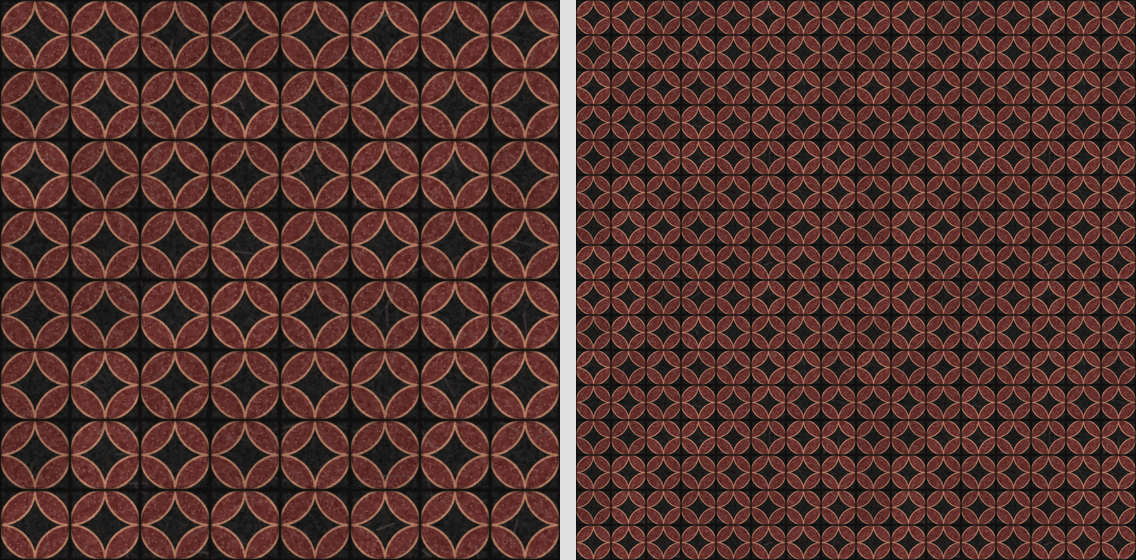
Left: one tile. Right: repeated 2 by 2.
Reproduce this pattern procedurally as a Shadertoy shader.

```glsl
// Polished stone tiles, eight by eight: four red petals around a dark concave diamond.
// Petals are overlaps of a centre circle and corner circles, inlaid with copper arcs;
// wrapped cellular noise gives the stone grain, random wrapped segments the scratches.

const float TILES = 8.0;
const float TAU = 6.2831853;

vec3 hash3(vec2 p) {
    vec3 q = fract(p.xyx * vec3(0.1031, 0.1030, 0.0973));
    q += dot(q, q.yxz + 33.33);
    return fract((q.xxy + q.yzz) * q.zyx);
}

// Random value of the nearest feature point (x) and distance to it (y)
vec2 cellular(vec2 uv, float count) {
    vec2 p = uv * count, cell = floor(p);
    vec2 nearest = vec2(0.0, 9.0);
    for (int j = -1; j <= 1; j++)
    for (int i = -1; i <= 1; i++) {
        vec2 c = cell + vec2(i, j);
        vec3 h = hash3(mod(c, count) + count);
        float d = length(c + h.xy - p);
        if (d < nearest.y) nearest = vec2(h.z, d);
    }
    return nearest;
}

// Sparse short scratches at random angles, one candidate per wrapped cell
float scratches(vec2 uv, float count, float soft) {
    vec2 p = uv * count, cell = floor(p);
    float mark = 0.0;
    for (int j = -1; j <= 1; j++)
    for (int i = -1; i <= 1; i++) {
        vec2 c = cell + vec2(i, j);
        vec2 id = mod(c, count);
        vec3 h = hash3(id + 71.0), k = hash3(id + 137.0);
        vec2 dir = vec2(cos(h.z * TAU), sin(h.z * TAU));
        vec2 r = p - c - h.xy;
        float along = clamp(dot(r, dir), -1.0, 1.0) * 1.0;
        float halfLength = mix(0.15, 0.5, k.x);
        float d = length(r - dir * clamp(along, -halfLength, halfLength));
        float strength = step(0.55, k.y) * mix(0.3, 1.0, k.z);
        mark = max(mark, strength * (1.0 - smoothstep(0.01, 0.03 + soft, d)));
    }
    return mark;
}

// Broad cloudy wear; whole frequencies keep it periodic
float clouds(vec2 uv) {
    vec2 p = uv * TAU;
    float s = sin(3.0 * p.x + 2.0 * sin(2.0 * p.y)) * sin(4.0 * p.y + 1.5 * sin(3.0 * p.x));
    s += 0.6 * sin(9.0 * p.x - 7.0 * p.y + 2.0 * sin(5.0 * p.y + p.x));
    s += 0.4 * sin(13.0 * p.y + 11.0 * p.x + 2.0 * sin(8.0 * p.x));
    return 0.5 + 0.25 * s;
}

void mainImage(out vec4 fragColor, in vec2 fragCoord) {
    vec2 uv = fragCoord / iResolution.xy;
    vec2 tile = uv * TILES;
    vec2 q = abs(fract(tile) - 0.5);
    float px = TILES / min(iResolution.x, iResolution.y);

    // Signed distances to the centre circle, corner circle and tile edge
    float centreCircle = length(q) - 0.5;
    float cornerCircle = length(q - 0.5) - 0.5;
    float petal = max(centreCircle, cornerCircle);
    float edge = 0.5 - max(q.x, q.y);

    // Stone grain and slow variation
    vec2 coarse = cellular(uv, 136.0);
    vec2 fine = cellular(uv, 232.0);
    float grain = 0.45 * coarse.x + 0.55 * fine.x;
    float wear = clouds(uv);
    float tone = 0.94 + 0.12 * hash3(mod(floor(tile), TILES) + 19.0).x;

    // Dark ground and red petals with grey flecks
    vec3 ground = vec3(0.105, 0.102, 0.100) * mix(0.65, 1.4, grain);
    vec3 red = mix(vec3(0.32, 0.125, 0.115), vec3(0.47, 0.235, 0.22), grain);
    float fleck = smoothstep(0.78, 0.95, fine.x) * (1.0 - smoothstep(0.2, 0.6, fine.y));
    red = mix(red, vec3(0.50, 0.37, 0.35), fleck * mix(0.3, 0.7, wear));
    vec3 color = mix(ground, red, 1.0 - smoothstep(-px, px, petal));

    // Copper inlay along both families of arcs
    float arc = min(abs(centreCircle), abs(cornerCircle));
    float inlay = 1.0 - smoothstep(0.015 - 0.7 * px, 0.015 + 0.8 * px, arc);
    vec3 copper = vec3(0.70, 0.49, 0.385) * mix(0.86, 1.1, grain);
    color = mix(color, copper, inlay * 0.95);

    // Wear, scratches and tile tone
    float scratch = scratches(uv, 20.0, 0.03 + px);
    color = mix(color, vec3(0.43, 0.38, 0.37), scratch * mix(0.15, 0.5, wear));
    color = mix(color, vec3(0.30, 0.27, 0.26), 0.08 * wear * coarse.x);
    color *= tone;

    // Recessed joint with a soft shaded rim
    color *= mix(0.6, 1.0, smoothstep(0.01, 0.06, edge));
    float joint = 1.0 - smoothstep(0.014 - 0.6 * px, 0.014 + px, edge);
    color = mix(color, vec3(0.065, 0.055, 0.05), joint * 0.88);

    fragColor = vec4(color, 1.0);
}
```
